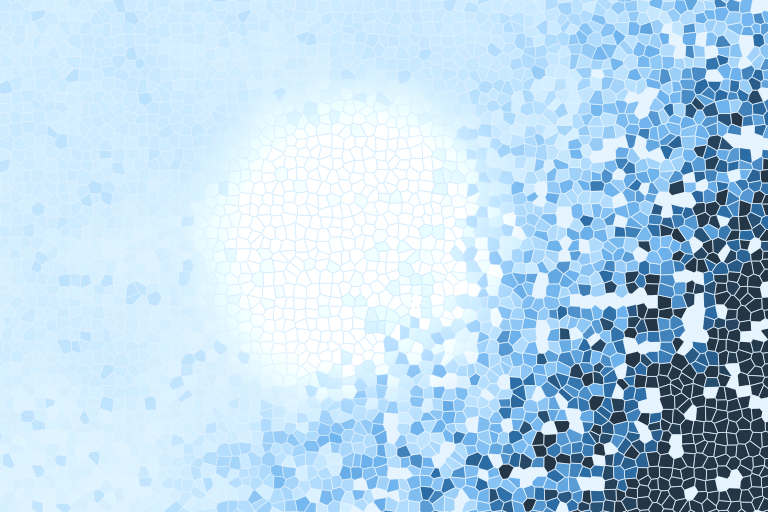
This background is drawn by a Shadertoy shader. Its source:

```glsl
const float GRID = 45.0;            // cells per canvas height
const float JITTER = 0.72;          // irregularity of the cell sites
const float LINE_WIDTH = 0.05;      // half width of a joint, in cells
const float HOLE_LEVEL = 0.27;      // higher means fewer missing tiles
const vec2 SLOPE = vec2(0.865, -0.50);   // direction in which tones darken
const vec2 GLOW_CENTER = vec2(0.69, 0.53);
const float GLOW_RADIUS = 0.36;
const vec3 GLOW_TINT = vec3(0.22, 0.13, 0.06);

const vec3 MIST = vec3(0.86, 0.95, 1.00);
const vec3 PALE = vec3(0.79, 0.915, 1.00);
const vec3 SKY = vec3(0.69, 0.86, 0.99);
const vec3 AZURE = vec3(0.43, 0.70, 0.93);
const vec3 DEEP = vec3(0.17, 0.42, 0.64);
const vec3 INK = vec3(0.14, 0.21, 0.27);
const vec3 HOLE = vec3(0.90, 0.955, 1.00);

vec2 hash2(vec2 p) {
    vec3 q = fract(p.xyx * vec3(0.1031, 0.1030, 0.0973));
    q += dot(q, q.yzx + 33.33);
    return fract((q.xx + q.yz) * q.zy);
}

float gradientDot(vec2 corner, vec2 offset) {
    float angle = 6.2832 * hash2(corner + 71.0).x;
    return dot(vec2(cos(angle), sin(angle)), offset);
}

float gradientNoise(vec2 p) {
    vec2 i = floor(p), f = fract(p);
    vec2 u = f * f * f * (f * (f * 6.0 - 15.0) + 10.0);
    vec2 e = vec2(1.0, 0.0);
    float low = mix(gradientDot(i, f), gradientDot(i + e, f - e), u.x);
    float high = mix(gradientDot(i + e.yx, f - e.yx), gradientDot(i + 1.0, f - 1.0), u.x);
    return mix(low, high, u.y);
}

vec2 sitePosition(vec2 cell) {
    return cell + 0.5 + JITTER * (hash2(cell) - 0.5);
}

// Returns the distance to the nearest joint and the owning cell
float voronoi(vec2 p, out vec2 owner) {
    vec2 base = floor(p);
    float nearest = 1e3;
    owner = base;
    for (int y = -1; y <= 1; y++)
    for (int x = -1; x <= 1; x++) {
        vec2 cell = base + vec2(x, y);
        vec2 r = sitePosition(cell) - p;
        if (dot(r, r) < nearest) {
            nearest = dot(r, r);
            owner = cell;
        }
    }
    vec2 own = sitePosition(owner) - p;
    float edge = 1e3;
    for (int y = -2; y <= 2; y++)
    for (int x = -2; x <= 2; x++) {
        if (x == 0 && y == 0) continue;
        vec2 other = sitePosition(owner + vec2(x, y)) - p;
        edge = min(edge, dot(0.5 * (own + other), normalize(other - own)));
    }
    return edge;
}

float glowAt(vec2 p) {
    float d = length(p - GLOW_CENTER) / GLOW_RADIUS;
    return 1.0 - smoothstep(0.45, 1.05, d);
}

// Position along the darkening slope, raised a little along the lower left
float slopeAt(vec2 p) {
    float lift = smoothstep(0.4, 0.0, p.y) * smoothstep(1.1, 0.4, p.x) * smoothstep(0.1, 0.4, p.x);
    return dot(p, SLOPE) + 0.10 * lift;
}

vec3 toneRamp(vec3 base, float t) {
    vec3 c = mix(base, SKY, smoothstep(0.40, 0.58, t));
    c = mix(c, AZURE, smoothstep(0.58, 0.78, t));
    c = mix(c, DEEP, smoothstep(0.76, 0.92, t));
    return mix(c, INK, smoothstep(0.91, 1.02, t));
}

void mainImage(out vec4 fragColor, in vec2 fragCoord) {
    vec2 p = fragCoord / iResolution.y;
    vec2 cell;
    float edge = voronoi(p * GRID, cell);
    vec2 site = sitePosition(cell) / GRID;
    vec2 rnd = hash2(cell + 137.0);

    // Tile tone: slope, soft drift and per-tile scatter
    float slope = slopeAt(site);
    float drift = gradientNoise(site * 5.0);
    float spread = 0.36 * smoothstep(0.1, 0.55, slope) * (1.0 - 0.5 * smoothstep(0.8, 1.05, slope));
    float tone = slope + 0.12 * drift + spread * (rnd.x - 0.5);
    vec3 base = mix(MIST, PALE, clamp(0.15 + 0.7 * site.y + 0.8 * drift, 0.0, 1.0));
    base += 0.035 * (rnd.y - 0.5) * vec3(1.0, 0.5, 0.0);
    base = mix(base, SKY, 0.6 * smoothstep(0.90, 0.97, rnd.x));
    vec3 color = toneRamp(base, tone);

    // Missing tiles gather in small clumps
    float clump = gradientNoise(cell * 0.45 + 9.3) + 0.5 * (rnd.y - 0.5);
    float region = smoothstep(0.45, 0.72, slope);
    bool missing = clump > HOLE_LEVEL + 0.5 * (1.0 - region);
    if (missing) color = HOLE;

    // Central light
    float glow = glowAt(p);
    color = min(color + GLOW_TINT * glow, 1.0);

    // Joints between tiles
    float pixel = GRID / iResolution.y;
    float joint = 1.0 - smoothstep(LINE_WIDTH - 0.5 * pixel, LINE_WIDTH + 0.5 * pixel, edge);
    float strength = missing ? 0.0 : mix(0.6, 0.85, region);
    vec3 jointColor = mix(HOLE, mix(SKY, PALE, 0.6), glow * (1.0 - region));
    color = mix(color, jointColor, joint * strength);

    fragColor = vec4(color, 1.0);
}
```
